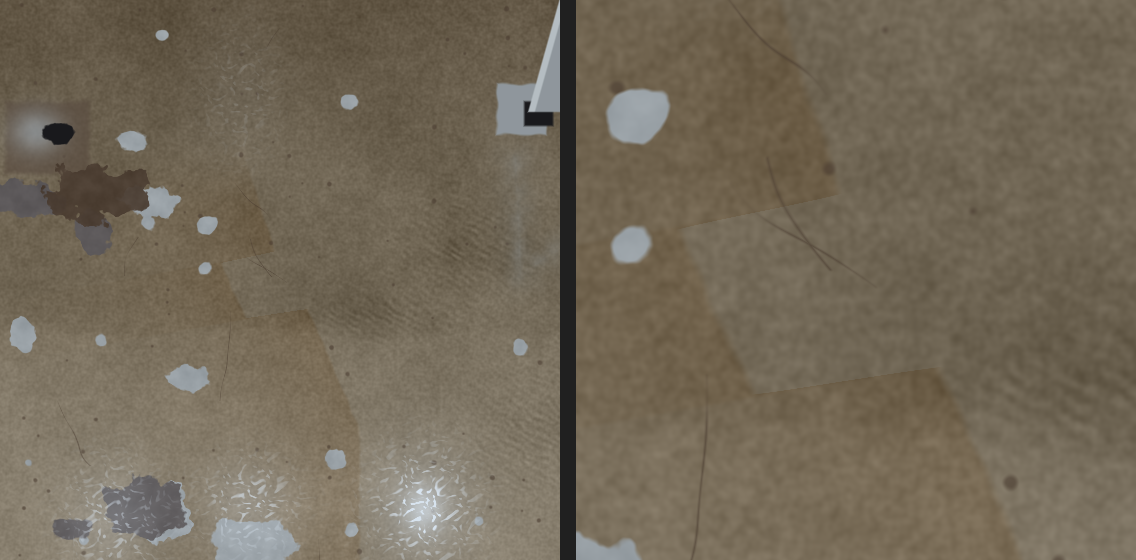
Left: the whole. Right: its middle third, enlarged.
Give the GLSL for this texture, as a WebGL 1 fragment shader.

```glsl
precision highp float;
// Worn brown resin floor with stains, flaked paint, ripples, a post and wet glare.
uniform vec2 u_resolution;

const vec3 PAINT = vec3(0.60, 0.63, 0.65);
const vec3 SLATE = vec3(0.36, 0.345, 0.35);
const vec3 RUST = vec3(0.29, 0.235, 0.19);
const vec3 SOOT = vec3(0.10, 0.10, 0.11);
const vec3 SHINE = vec3(0.86, 0.91, 0.96);

vec2 hash2(vec2 p) {
  vec3 q = fract(p.xyx * vec3(0.1031, 0.1030, 0.0973));
  q += dot(q, q.yzx + 33.33);
  return fract((q.xx + q.yz) * q.zy);
}

float corner(vec2 cell, vec2 f, vec2 o) {
  float a = 6.2832 * hash2(cell + o).x;
  return dot(vec2(cos(a), sin(a)), f - o);
}

// Gradient noise, roughly -0.7 to 0.7
float noise(vec2 p) {
  vec2 i = floor(p), f = p - i, e = vec2(1, 0);
  vec2 u = f * f * f * (f * (f * 6.0 - 15.0) + 10.0);
  return mix(mix(corner(i, f, e.yy), corner(i, f, e.xy), u.x),
             mix(corner(i, f, e.yx), corner(i, f, e.xx), u.x), u.y);
}

float fbm(vec2 p) {
  float sum = 0.0, amp = 0.6;
  for (int i = 0; i < 4; i++) {
    sum += amp * noise(p);
    p = mat2(1.6, 1.2, -1.2, 1.6) * p + 7.3;
    amp *= 0.5;
  }
  return sum;
}

float fill(float d, float soft) { return 1.0 - smoothstep(-soft, soft, d); }

// Ellipses e hold centre and radii
float glow(vec2 p, vec4 e) {
  vec2 q = (p - e.xy) / e.zw;
  return exp(-dot(q, q));
}

float blob(vec2 p, vec4 e, float rag) {
  return fill((length((p - e.xy) / e.zw) - 1.0 + rag) * min(e.z, e.w), 0.002);
}

float box(vec2 p, vec4 e, float soft) {
  vec2 d = abs(p - e.xy) - e.zw;
  return fill(max(d.x, d.y), soft);
}

float segment(vec2 p, vec2 a, vec2 b) {
  vec2 ab = b - a;
  return length(p - a - ab * clamp(dot(p - a, ab) / dot(ab, ab), 0.0, 1.0));
}

// Stepped seam between the warm and grey coats
float seamX(float y) {
  float low = min(0.55 + (0.43 - y) * 0.4, 0.643);
  float x = mix(low, 0.395 + (0.54 - y) * 0.42, smoothstep(0.430, 0.434, y));
  return mix(x, 0.45 + (0.68 - y) * 0.3, smoothstep(0.540, 0.544, y));
}

vec3 floorCoat(vec2 p) {
  vec3 c = mix(vec3(0.505, 0.47, 0.405), vec3(0.445, 0.405, 0.335), smoothstep(0.12, 0.6, p.y));
  c = mix(c, vec3(0.37, 0.325, 0.255), smoothstep(0.6, 1.05, p.y));
  c += 0.022 * fill(p.y + 0.02 * noise(p * 6.0) - 0.405, 0.01);
  float inside = seamX(p.y - 0.18 * (p.x - 0.45)) - p.x + 0.004 * noise(p * 40.0);
  float warm = smoothstep(-0.003, 0.004, inside) * exp(-5.0 * max(inside, 0.0));
  c -= vec3(0.025, 0.045, 0.065) * warm * fill(p.y - 0.68, 0.08);
  return c + 0.075 * fbm(p * 5.0) + 0.05 * fbm(p * 38.0) + 0.045 * noise(p * 130.0) + 0.03 * noise(p * 210.0);
}

// Diagonal trowel ripples in dark smears
float ripples(vec2 p) {
  float area = glow(p, vec4(0.84, 0.55, 0.13, 0.11)) + glow(p, vec4(0.67, 0.43, 0.12, 0.05))
             + glow(p, vec4(0.95, 0.23, 0.13, 0.12));
  float wave = sin(dot(p, vec2(260, 400)) + 5.0 * noise(p * 28.0));
  return area * (0.034 * wave * (0.6 + noise(p * 45.0)) - 0.035 - 0.05 * noise(p * 12.0));
}

float cracks(vec2 p) {
  vec2 q = p + 0.018 * vec2(noise(p * 14.0), noise(p * 14.0 + 50.0));
  float mark = 0.0;
  for (int i = 0; i < 9; i++) {
    vec2 a = hash2(vec2(float(i) + 3.0, 17)) * vec2(0.6, 0.95), h = hash2(vec2(i, 41));
    vec2 b = a + vec2(h.x * 0.12 - 0.03, -0.05 - 0.11 * h.y);
    mark = max(mark, fill(segment(q, a, b) - 0.0006, 0.0013));
  }
  return mark * smoothstep(-0.35, 0.25, noise(p * 18.0));
}

// One jittered spot in some cells of a grid
float spots(vec2 p, float cells, float chance, float size, float rag) {
  vec2 id = floor(p * cells), k = hash2(id + 91.0);
  vec2 c = (id + 0.3 + 0.4 * hash2(id + 5.0)) / cells;
  return blob(p, vec4(c, vec2(size * (0.5 + k.y))), rag) * step(k.x, chance);
}

// Drain, lifted paint, slate and rust patches
vec3 damage(vec3 c, vec2 p) {
  float rag = 1.1 * fbm(p * 24.0), grain = fbm(p * 32.0);
  vec3 paint = PAINT + 0.08 * grain;
  c = mix(c, RUST + 0.05, 0.65 * box(p + 0.01 * rag, vec4(0.085, 0.755, 0.075, 0.065), 0.007));
  c = mix(c, paint, 0.75 * glow(p, vec4(0.065, 0.765, 0.045, 0.038)));
  c = mix(c, SOOT, blob(p, vec4(0.105, 0.758, 0.024, 0.018), rag));
  float pale = spots(p, 9.0, 0.09, 0.011, rag) + blob(p, vec4(0.27, 0.64, 0.045, 0.03), rag)
    + blob(p, vec4(0.235, 0.75, 0.026, 0.02), rag) + blob(p, vec4(0.042, 0.405, 0.026, 0.026), rag)
    + blob(p, vec4(0.338, 0.325, 0.034, 0.025), rag) + blob(p, vec4(0.6, 0.18, 0.02, 0.02), rag)
    + blob(p, vec4(0.295, 0.08, 0.046, 0.05), rag) + blob(p, vec4(0.45, 0.025, 0.077, 0.05), 0.5 * rag);
  c = mix(c, paint, min(pale, 1.0));
  float dark = blob(p, vec4(0.04, 0.645, 0.07, 0.033), rag) + blob(p, vec4(0.165, 0.585, 0.03, 0.042), rag)
    + blob(p, vec4(0.255, 0.092, 0.072, 0.05), 0.7 * rag) + blob(p, vec4(0.125, 0.055, 0.034, 0.019), rag);
  c = mix(c, SLATE + 0.06 * grain, min(dark, 1.0));
  return mix(c, RUST + 0.07 * grain, 0.92 * blob(p, vec4(0.18, 0.655, 0.095, 0.046), rag));
}

// Scuffs, plate, black foot and white leg
vec3 post(vec3 c, vec2 p) {
  vec2 bend = vec2(0.93, 0.51);
  float scuff = min(segment(p, bend, vec2(0.92, 0.72)), segment(p, bend, vec2(1.02, 0.57)));
  c = mix(c, PAINT, 0.35 * exp(-scuff * 45.0) * (0.8 + fbm(p * 30.0)));
  c = mix(c, PAINT - 0.04, box(p + 0.006 * noise(p * 35.0), vec4(0.932, 0.805, 0.045, 0.045), 0.003));
  c = mix(c, SOOT, box(p, vec4(0.962, 0.797, 0.026, 0.022), 0.003));
  p.x -= 0.28 * (p.y - 0.8);
  vec3 side = PAINT + 0.11 - 0.15 * smoothstep(0.953, 0.957, p.x);
  return mix(c, side, box(p, vec4(0.972, 0.95, 0.029, 0.15), 0.002));
}

// Grain glinting inside soft reflections
vec3 glare(vec3 c, vec2 p) {
  float halo = glow(p, vec4(0.755, 0.09, 0.085, 0.1)) + 0.75 * glow(p, vec4(0.445, 0.1, 0.08, 0.075))
    + 0.65 * glow(p, vec4(0.2, 0.07, 0.08, 0.1)) + 0.2 * glow(p, vec4(0.43, 0.83, 0.07, 0.12));
  float core = glow(p, vec4(0.755, 0.09, 0.035, 0.04));
  float glint = smoothstep(0.08, 0.42, noise(p * vec2(95, 125) + 2.0 * noise(p * 30.0)));
  return mix(c, SHINE, min(halo * (0.3 + 0.65 * glint) + 0.4 * core, 0.95));
}

void main() {
  vec2 p = gl_FragCoord.xy / u_resolution;
  vec3 c = floorCoat(p) + ripples(p);
  c = mix(c, RUST, 0.65 * cracks(p));
  c = mix(c, RUST, 0.6 * spots(p, 38.0, 0.05, 0.003, 0.5 * noise(p * 90.0)));
  gl_FragColor = vec4(glare(post(damage(c, p), p), p), 1);
}
```
